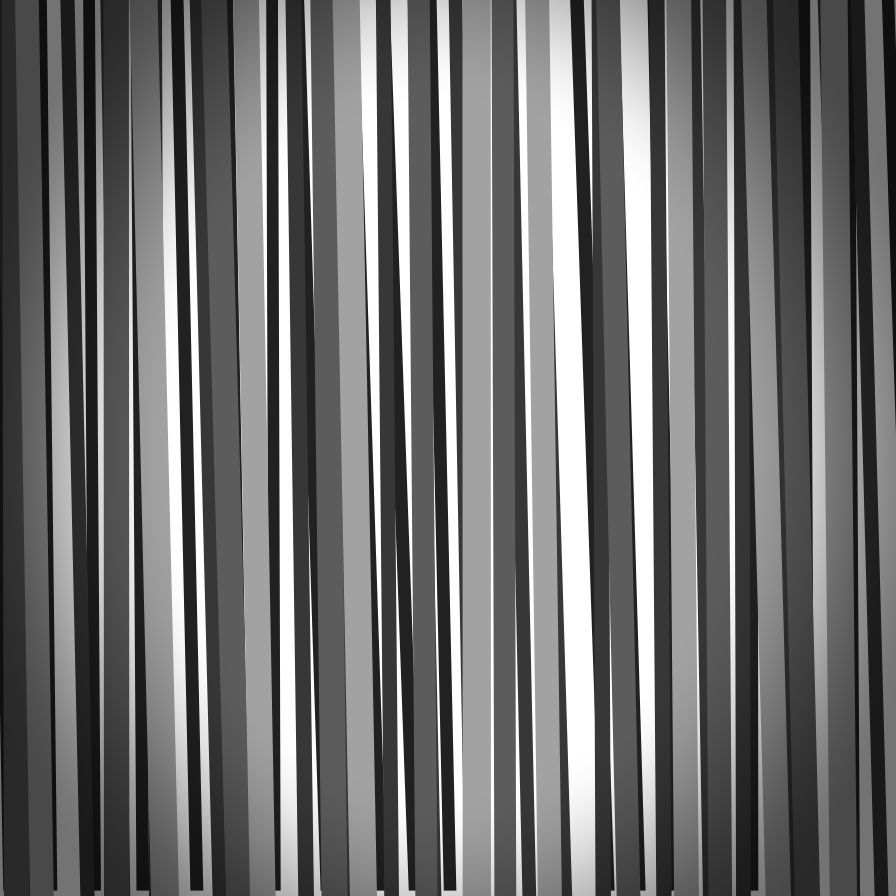
This pattern is drawn by a WebGL 2 fragment shader. Its source:

```glsl
#version 300 es
precision highp float;

// Tall grey stripes, leaning slightly, on a white ground with dark margins.
// Four layers, darkest at the back, repeat jittered bars across the canvas;
// an oval vignette then dims the whole.

#define BROAD_PITCH 0.113    // spacing of the two paler layers
#define BROAD_WIDTH 0.0290
#define NARROW_PITCH 0.050   // spacing of the two darker layers
#define NARROW_WIDTH 0.0160
#define WIDTH_SPREAD 0.10    // relative variation of bar width
#define JITTER 0.25          // sideways scatter, in pitches
#define MAX_LEAN 0.036       // sideways drift from top to bottom
#define FOOT_GAP 0.006       // blank strip under the darkest bars
#define VIGNETTE_START 0.35
#define VIGNETTE_END 0.64
#define VIGNETTE_DEPTH 0.55

uniform vec2 u_resolution;
out vec4 fragColor;

const float GROUND = 1.0;
const float LIGHT = 0.635;
const float MID = 0.36;
const float DARK = 0.215;
const float BLACK = 0.13;

// Integer mixing hash, result in 0..1
float hash(int cell, int seed) {
    uint h = uint(cell + 512) * 1664525u + uint(seed) * 1013904223u;
    h ^= h >> 16;
    h *= 2246822519u;
    h ^= h >> 13;
    h *= 3266489917u;
    h ^= h >> 16;
    return float(h >> 8) / 16777216.0;
}

// Coverage of one layer of leaning bars; phase slides it sideways, in pitches
float bars(vec2 p, float pitch, float width, float phase, int seed, float pixel) {
    int home = int(floor(p.x / pitch - phase));
    float cover = 0.0;
    for (int k = -1; k <= 1; k++) {
        int cell = home + k;
        float shift = JITTER * (2.0 * hash(cell, seed) - 1.0);
        float lean = MAX_LEAN * hash(cell, seed + 1);
        float spread = WIDTH_SPREAD * (2.0 * hash(cell, seed + 2) - 1.0);
        float axis = (float(cell) + 0.5 + phase + shift) * pitch + lean * (0.5 - p.y);
        float edge = abs(p.x - axis) - 0.5 * width * (1.0 + spread);
        cover = max(cover, clamp(0.5 - edge / pixel, 0.0, 1.0));
    }
    return cover;
}

// Brightness factor falling off towards the margins, faster at the sides
float vignette(vec2 p) {
    float radius = length((p - 0.5) * vec2(1.15, 0.92));
    return 1.0 - VIGNETTE_DEPTH * smoothstep(VIGNETTE_START, VIGNETTE_END, radius);
}

void main() {
    vec2 p = gl_FragCoord.xy / u_resolution;
    float pixel = 1.0 / u_resolution.x;

    // Layers from back to front, each pair interleaved by half a pitch
    float foot = clamp((p.y - FOOT_GAP) * u_resolution.y + 0.5, 0.0, 1.0);
    float black = foot * bars(p, NARROW_PITCH, NARROW_WIDTH * 0.87, 0.5, 11, pixel);
    float dark = bars(p, NARROW_PITCH, NARROW_WIDTH, 0.0, 23, pixel);
    float mid = bars(p, BROAD_PITCH, BROAD_WIDTH * 0.92, 0.5, 37, pixel);
    float light = bars(p, BROAD_PITCH, BROAD_WIDTH, 0.0, 53, pixel);

    float tone = mix(GROUND, BLACK, black);
    tone = mix(tone, DARK, dark);
    tone = mix(tone, MID, mid);
    tone = mix(tone, LIGHT, light);

    fragColor = vec4(vec3(tone * vignette(p)), 1.0);
}
```
